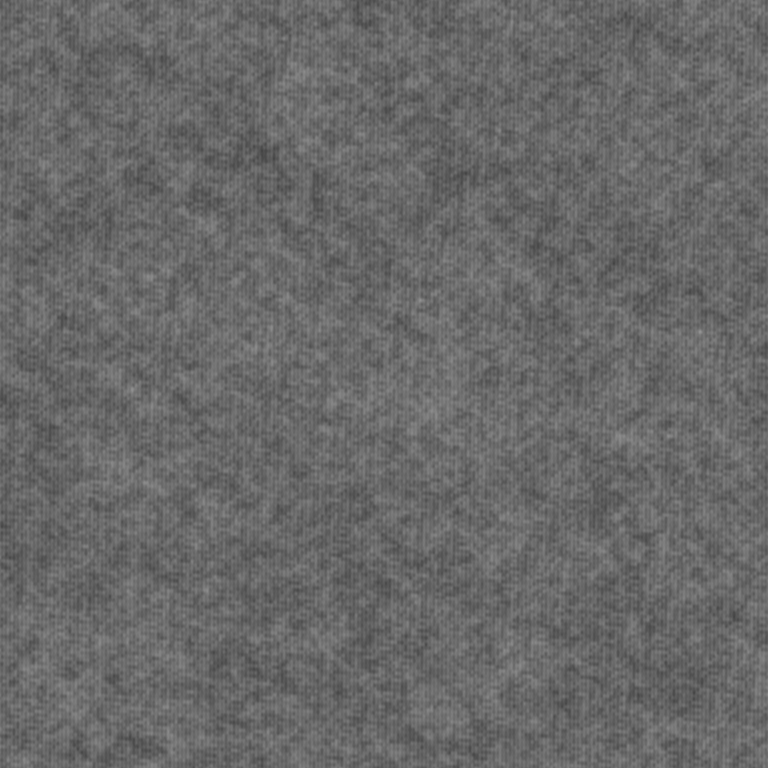
Reproduce this texture procedurally as a WebGL 1 fragment shader.

```glsl
precision highp float;
// Draws a grey heathered knit: fine vertical ribs under soft, mottled fibres.
uniform vec2 u_resolution;

const float TAU = 6.2831853;
const float BASE_GREY = 0.410;
const float RIB_COUNT = 192.0;
const float STITCH_COUNT = 150.0;
const float FLECK_CELLS = 50.0;

float hash(vec2 p) {
  return fract(sin(dot(p, vec2(127.1, 311.7))) * 43758.5453);
}

// Smooth value noise in 0..1
float valueNoise(vec2 p) {
  vec2 cell = floor(p);
  vec2 f = fract(p);
  vec2 blend = f * f * (3.0 - 2.0 * f);
  float low = mix(hash(cell), hash(cell + vec2(1.0, 0.0)), blend.x);
  float high = mix(hash(cell + vec2(0.0, 1.0)), hash(cell + vec2(1.0, 1.0)), blend.x);
  return mix(low, high, blend.y);
}

// Centred cloudiness whose finer octaves are clearly stronger
float mottling(vec2 uv, float frequency, float amplitude, float gain) {
  mat2 turn = mat2(0.8, 0.6, -0.6, 0.8);
  vec2 p = uv * frequency;
  float sum = 0.0;
  for (int i = 0; i < 6; i++) {
    sum += amplitude * (valueNoise(p) - 0.5);
    p = turn * p * 2.0 + vec2(17.3, 9.1);
    amplitude *= gain;
  }
  return sum;
}

// Vertical ribs, faintly broken into stitches, neighbouring ribs offset
float ribs(vec2 uv, float count, float stitches) {
  float rib = cos(uv.x * count * TAU);
  float stitch = cos(uv.y * stitches * TAU + floor(uv.x * count) * 0.5 * TAU);
  return rib * (1.0 + 0.25 * stitch);
}

// Sparse, soft light flecks, one candidate per jittered cell
float flecks(vec2 uv, float cells, float density) {
  vec2 p = uv * cells;
  vec2 cell = floor(p);
  vec2 centre = 0.36 + 0.28 * vec2(hash(cell + 3.7), hash(cell + 8.2));
  float radius = mix(0.2, 0.35, hash(cell + 5.1));
  float present = step(1.0 - density, hash(cell + 1.9));
  return present * (1.0 - smoothstep(0.0, radius, length(fract(p) - centre)));
}

void main() {
  vec2 uv = gl_FragCoord.xy / u_resolution.y;

  float grey = BASE_GREY;
  grey += mottling(uv + 2.0, 7.0, 0.023, 1.37);
  grey += 0.021 * ribs(uv, RIB_COUNT, STITCH_COUNT);
  grey += 0.05 * flecks(uv, FLECK_CELLS, 0.08);

  gl_FragColor = vec4(vec3(grey), 1.0);
}
```
